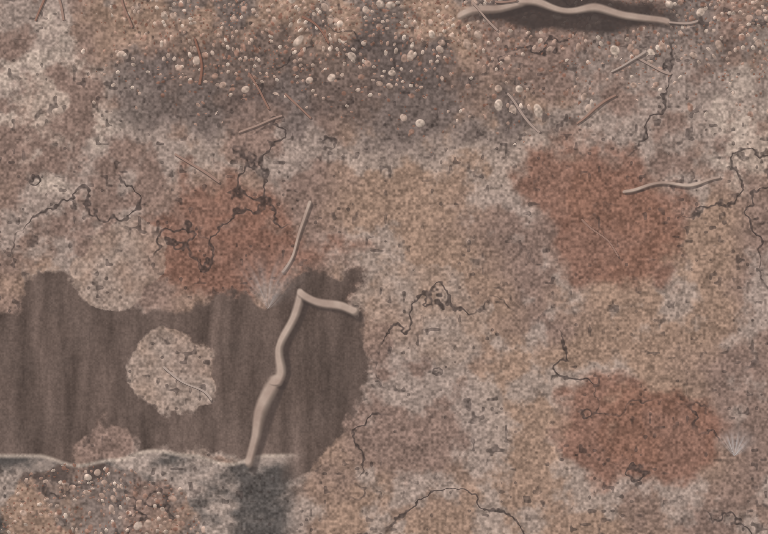
Give the GLSL for this texture, as a Shadertoy shader.

```glsl
// Weathered earth wall: dusty clay over smooth dark hollows, with rust
// stains, rubble on top, a grey stone ledge and dry roots.
// Fractal noise is masked by ragged ellipses, then grained.

const vec3 CLAY = vec3(.535, .445, .405), TAN = vec3(.605, .5, .435);
const vec3 DUST = vec3(.645, .575, .535), PALE = vec3(.77, .69, .63);
const vec3 RUST = vec3(.51, .365, .31), HOLLOW = vec3(.395, .335, .308);
const vec3 SHADOW = vec3(.27, .235, .225), STONE = vec3(.33, .31, .3);
const float GRAIN = .36, RELIEF = 1.05;
const int TWIGS = 20;

// Ellipses: centre, radii
const vec4 STAINS[3] = vec4[](vec4(1.13, .6, .14, .13),
  vec4(1.24, .19, .17, .09), vec4(.43, .52, .2, .15));
const vec4 HOLLOWS[3] = vec4[](vec4(.12, .29, .32, .19),
  vec4(.56, .31, .15, .2), vec4(.42, .33, .17, .17));
const vec4 PLAQUES[3] = vec4[](vec4(.225, .505, .09, .09),
  vec4(.32, .31, .09, .08), vec4(.8, .41, .12, .09));
// Roots: start, end
const vec4 ROOTS[7] = vec4[](vec4(.87, .965, .99, .998),
  vec4(.98, .998, 1.25, .955), vec4(.47, .14, .51, .3),
  vec4(.57, .45, .51, .29), vec4(.57, .45, .66, .41),
  vec4(.53, .485, .582, .618), vec4(1.165, .642, 1.343, .662));

float hash(vec2 p) {
  uvec2 q = uvec2(ivec2(floor(p))) * uvec2(73856093u, 19349663u);
  uint h = (q.x ^ q.y) * 668265263u;
  h = (h ^ (h >> 15)) * 374761393u;
  return float((h ^ (h >> 13)) >> 8) / 16777216.;
}

float noise(vec2 p) {
  vec2 i = floor(p), f = fract(p);
  f = f * f * (3. - 2. * f);
  return mix(mix(hash(i), hash(i + vec2(1, 0)), f.x),
    mix(hash(i + vec2(0, 1)), hash(i + 1.), f.x), f.y);
}

float fbm(vec2 p) {
  float sum = 0., amp = .48;
  for (int i = 0; i < 6; i++) {
    sum += amp * noise(p);
    p = mat2(1.6, 1.2, -1.2, 1.6) * p + 17.3;
    amp *= .53;
  }
  return sum;
}

// Positive inside an ellipse, one at its centre
float blob(vec2 p, vec4 e) { return 1. - length((p - e.xy) / e.zw); }

float blobs(vec2 p, vec4 e[3]) {
  return max(blob(p, e[0]), max(blob(p, e[1]), blob(p, e[2])));
}

// Rounded stones: coverage, random tone, light
vec3 pebbles(vec2 p, float density) {
  vec3 best = vec3(0);
  for (int k = 0; k < 9; k++) {
    vec2 cell = floor(p) + vec2(k % 3 - 1, k / 3 - 1);
    vec2 d = p - cell - vec2(hash(cell + 31.), hash(cell + 67.));
    float tone = hash(cell + 113.);
    float cover = smoothstep(0., .15, .2 + .3 * tone - length(d));
    cover *= step(hash(cell + 151.), density);
    if (cover > best.x) best = vec3(cover, tone, d.y - .5 * d.x);
  }
  return best;
}

float strand(vec2 p, vec4 ends, float width) {
  vec2 d = p - ends.xy, ab = ends.zw - ends.xy;
  float t = clamp(dot(d, ab) / dot(ab, ab), 0., 1.);
  return 1. - smoothstep(width * .4, width * .8 + .001, length(d - ab * t));
}

// Strand with a cast shadow and a lit upper side
void drawRoot(inout vec3 col, vec2 p, vec4 ends, float width, vec3 tint) {
  vec2 drop = vec2(-.7, .8) * width;
  col = mix(col, SHADOW, .55 * strand(p + drop, ends, width));
  float lit = .75 + .35 * strand(p - drop * .4, ends, width);
  col = mix(col, tint * lit, .9 * strand(p, ends, width));
}

// Fan of fine white hairs
float plume(vec2 d, float reach) {
  float r = length(d) / reach, angle = atan(d.y, d.x) - 1.4;
  float hairs = .3 + .7 * noise(vec2(angle * 14. + 60., r * 2.));
  return hairs * (1. - smoothstep(.1, 1., r)) * smoothstep(1.2, .4, abs(angle));
}

void mainImage(out vec4 fragColor, in vec2 fragCoord) {
  vec2 p = fragCoord / iResolution.y, q = p * 17.;
  float broad = fbm(p * 4. + 3.), mottle = fbm(p * 11. + 40.);
  float rough = fbm(p * 26. + 80.);
  float ragged = 1.3 * (broad + mottle - 1.) + .5 * (rough - .5);
  vec2 bent = p + .022 * (vec2(noise(q), noise(q + 50.)) - .5);

  // Clay, dust and rust
  vec3 col = mix(CLAY, TAN, smoothstep(.38, .62, broad));
  col = mix(col, DUST, .75 * smoothstep(.47, .62, mottle + .25 * (rough - .5)));
  col = mix(col, RUST, .75 * smoothstep(-.05, .35, blobs(p, STAINS) + ragged));

  // Streaked hollows broken by plaques
  float crust = smoothstep(0., .08, blobs(p, PLAQUES) + ragged * .7);
  float deep = smoothstep(0., .12, blobs(p, HOLLOWS) + ragged * .8) * (1. - crust);
  col = mix(col, mix(TAN, DUST, rough), crust * .7);
  col = mix(col, HOLLOW * (.68 + .65 * fbm(p * vec2(45, 7))), deep * .95);

  // Pale lichen and grey soot
  float lichen = max(blob(p, vec4(.09, .82, .17, .2)), blob(p, vec4(1.4, .76, .08, .2)));
  col = mix(col, PALE, .65 * smoothstep(.1, .4, lichen + ragged) * smoothstep(.35, .6, rough));
  float soot = blob(p, vec4(.55, .84, .5, .11)) + ragged;
  col = mix(col, SHADOW * 1.35, .6 * smoothstep(0., .5, soot));

  // Grey ledge under a pale lip
  float lip = .128 + .035 * noise(vec2(p.x * 14., 2)) - p.y;
  float side = 1. - smoothstep(.53, .58, p.x + .1 * (mottle - .5));
  float soil = smoothstep(0., .1, blob(p, vec4(.18, .03, .19, .11)) + ragged * .5);
  vec3 stone = mix(STONE, DUST, smoothstep(.38, .65, fbm(p * vec2(12, 20))));
  col = mix(col, stone, .9 * smoothstep(0., .005, lip) * side * (1. - soil));
  col = mix(col, PALE, .7 * side * (1. - smoothstep(0., .007, abs(lip - .004))));

  // Cracks and pits
  float crack = 1. - smoothstep(.002, .016, abs(fbm(p * 6. + 120.) - .5));
  crack *= smoothstep(.46, .58, fbm(p * 5. + 200.));
  float pit = smoothstep(.72, .88, noise(p * 115.)) * smoothstep(.42, .6, rough);
  col = mix(col, SHADOW, max(crack * .7, pit * .5) * (1. - .8 * deep));

  // Rubble
  float rubble = smoothstep(.74, .98, p.y + .25 * (broad - .5)) * smoothstep(.1, .4, p.x);
  rubble = max(rubble, soil * .8);
  col = mix(col, SHADOW * 1.2, .5 * rubble * smoothstep(.45, .6, mottle));
  for (float size = 1.; size < 3.; size++) {
    vec3 s = pebbles(bent * 110. / size, rubble * .75 / size);
    col = mix(col, mix(RUST, PALE, s.y * s.y) * (1. + .5 * s.z), s.x * .85);
  }

  // Relief and grain, softer in the hollows
  float slope = fbm(q) - fbm(q + vec2(-.05, .07));
  float bumps = RELIEF * slope + GRAIN * (noise(p * 210.) - .5);
  col *= 1. + (1. - .7 * deep) * bumps + .12 * (noise(p * 340.) - .5);

  // Roots and twigs
  float gap = blob(p, vec4(1.08, .975, .22, .045)) + ragged * .4;
  col = mix(col, SHADOW, .85 * smoothstep(0., .3, gap));
  for (int i = 0; i < 7; i++)
    drawRoot(col, bent, ROOTS[i], i < 5 ? .012 : .005, mix(CLAY, PALE, rough));
  for (int i = 0; i < TWIGS; i++) {
    vec2 seed = vec2(i, 7);
    float turn = 6.283 * hash(seed + 20.), fall = hash(seed + 60.);
    vec2 a = vec2(1.43 * hash(seed), 1. - .7 * fall * fall * fall);
    vec2 b = a + (.03 + .08 * fall) * vec2(cos(turn), sin(turn));
    drawRoot(col, bent, vec4(a, b), .003, mix(RUST, DUST, hash(seed + 130.)));
  }

  // White plumes
  float white = max(.55 * plume(bent - vec2(.5, .42), .14), plume(p - vec2(1.375, .145), .065));
  fragColor = vec4(mix(col, vec3(.74, .71, .7), white), 1);
}
```
